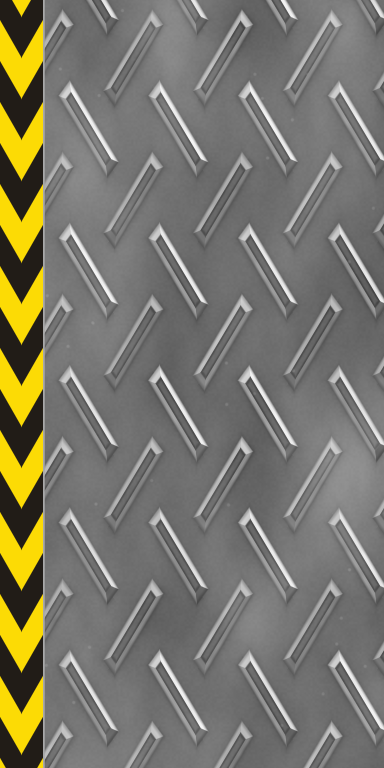
A Shadertoy shader for this texture:

```glsl
const vec3 BLACK = vec3(0.13, 0.11, 0.09);
const vec3 YELLOW = vec3(0.99, 0.86, 0.02);
const float STRIP_WIDTH = 0.112;
const float STRIPE_PERIOD = 0.2135;
const vec2 CELL = vec2(0.2336, 0.3706);
const vec2 FIRST_BAR = vec2(0.2305, 1.664);
const vec2 BAR_HALF = vec2(0.0227, 0.1237);
const vec2 BEVEL = vec2(0.0125, 0.022);

float hash(vec2 p) {
    p = fract(p * vec2(0.1031, 0.1137));
    p += dot(p, p.yx + 33.33);
    return fract((p.x + p.y) * p.x * 97.3);
}

float noise(vec2 p) {
    vec2 i = floor(p), f = fract(p);
    f = f * f * (3.0 - 2.0 * f);
    return mix(mix(hash(i), hash(i + vec2(1, 0)), f.x),
               mix(hash(i + vec2(0, 1)), hash(i + vec2(1, 1)), f.x), f.y);
}

float clouds(vec2 p) {
    float sum = 0.0, weight = 0.5;
    for (int i = 0; i < 4; i++) {
        sum += weight * noise(p);
        p = p * 2.0 + 17.0;
        weight *= 0.5;
    }
    return sum / 0.9375;
}

// Rolled steel: soft stains, fine grain and a few pale specks
float plateShade(vec2 p) {
    float stain = clouds(p * vec2(4.5, 2.6) + 40.0);
    float grain = noise(p * 180.0) - 0.5;
    vec2 g = p * 14.0;
    vec2 id = floor(g);
    vec2 spot = 0.2 + 0.6 * vec2(hash(id + 5.0), hash(id + 91.0));
    float speck = step(0.9, hash(id + 51.0)) * smoothstep(0.09, 0.02, length(fract(g) - spot));
    return 0.45 + 0.26 * (stain - 0.5) + 0.02 * grain + 0.07 * speck;
}

// Lays one lattice of bevelled bars over the plate.
// faces: shade of upper side, lower side, top end, bottom end
float addBars(float base, vec2 p, float mirror, vec4 faces, float soft) {
    vec2 lattice = p / CELL + 0.5;
    vec2 id = floor(lattice);
    vec2 q = (fract(lattice) - 0.5) * CELL;
    q.x *= mirror;

    // Tilted frame with slanted ends
    q = vec2(dot(q, vec2(0.858, 0.513)), dot(q, vec2(-0.513, 0.858)));
    q.y -= 0.42 * q.x;
    vec2 inset = BAR_HALF - abs(q);
    float edge = min(inset.x, inset.y);
    vec2 depth = inset / BEVEL;
    float rise = min(depth.x, depth.y);

    // Shade of each mitred face
    float side = mix(faces.y, faces.x, step(0.0, q.x));
    float end = mix(faces.w, faces.z, step(0.0, q.y));
    float face = mix(side, end, smoothstep(-0.15, 0.15, depth.x - depth.y));
    float wear = hash(id + mirror * 7.0) - 0.5;
    face += 0.08 * wear + 0.05 * (noise(p * 45.0) - 0.5);
    face *= mix(0.82, 1.06, smoothstep(0.0, 0.55, rise));

    // Contact shadow, bevel, then inner groove and flat top
    float shadow = exp(-max(-edge, 0.0) / 0.006) * (q.x < 0.0 ? 0.09 : 0.05);
    float groove = exp(-pow((rise - 1.15) / 0.22, 2.0));
    float top = base - 0.01 + 0.03 * wear - 0.10 * groove;
    float bar = mix(face, top, smoothstep(0.85, 1.1, rise));
    return mix(base - shadow, bar, smoothstep(-soft, soft, edge));
}

// Yellow and black chevrons pointing down
vec3 hazardStrip(vec2 p, float soft) {
    float middle = STRIP_WIDTH * 0.5;
    float drop = 1.75 * (middle - abs(p.x - middle));
    float phase = (2.0 - p.y - 0.052 - drop) / STRIPE_PERIOD;
    float fromCentre = abs(fract(phase + 0.25) - 0.5);
    float d = (fromCentre - 0.25) * STRIPE_PERIOD / 2.02;
    return mix(YELLOW, BLACK, smoothstep(-soft, soft, d));
}

void mainImage(out vec4 fragColor, in vec2 fragCoord) {
    vec2 p = fragCoord / iResolution.x;
    float pixel = 1.0 / iResolution.x;
    float soft = max(pixel, 0.002);

    // Two mirrored lattices, half a cell apart
    float shade = plateShade(p);
    vec2 q = p - FIRST_BAR;
    shade = addBars(shade, q, 1.0, vec4(0.86, 0.57, 0.75, 0.40), soft);
    shade = addBars(shade, q - CELL * 0.5, -1.0, vec4(0.67, 0.50, 0.72, 0.46), soft);
    vec3 color = vec3(shade);

    // Strip with a thin pale border
    float border = abs(p.x - STRIP_WIDTH - 0.002);
    color = mix(color, vec3(0.66), 1.0 - smoothstep(0.001, 0.001 + pixel, border));
    float inStrip = 1.0 - smoothstep(-0.5 * pixel, 0.5 * pixel, p.x - STRIP_WIDTH);
    color = mix(color, hazardStrip(p, 0.7 * pixel), inStrip);
    fragColor = vec4(color, 1.0);
}
```
